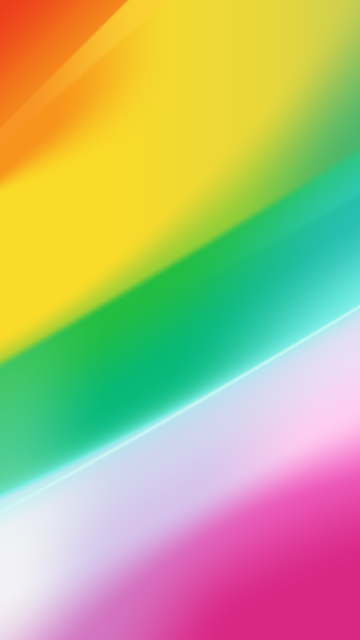
Reproduce this background procedurally as a Shadertoy shader.

```glsl
#define RED      vec3(0.93, 0.24, 0.11)
#define ORANGE   vec3(0.96, 0.55, 0.11)
#define YELLOW   vec3(0.98, 0.86, 0.16)
#define LEAF     vec3(0.14, 0.74, 0.25)
#define EMERALD  vec3(0.02, 0.72, 0.47)
#define TEAL     vec3(0.16, 0.75, 0.70)
#define CYAN     vec3(0.46, 0.94, 0.91)
#define LILAC    vec3(0.84, 0.76, 0.92)
#define PINK     vec3(0.94, 0.38, 0.76)
#define MAGENTA  vec3(0.85, 0.15, 0.52)
#define EDGE     0.003

// Depth of a gently bent diagonal at horizontal position x
float diagonal(float x, float start, float slope, float bend) {
    return start + x * (slope + bend * x);
}

// Red corner, pale streak and the yellow sheet
vec3 warmSheet(float x, float depth, float greenEdge) {
    float streakTop = diagonal(x, 0.202, -0.563, 0.0);
    float streakLow = diagonal(x, 0.228, -0.510, 0.04);

    vec3 yellow = mix(YELLOW, vec3(0.90, 0.84, 0.24), smoothstep(0.2, 0.9, x));
    yellow = mix(yellow, vec3(0.76, 0.80, 0.34), 0.8 * smoothstep(0.72, 1.05, x));

    // Green haze widens towards the right
    float haze = 0.045 + 0.23 * x * x;
    vec3 hazeColor = mix(vec3(0.50, 0.80, 0.22), vec3(0.22, 0.70, 0.44), smoothstep(0.6, 1.0, x));
    yellow = mix(yellow, hazeColor, 0.9 * smoothstep(-haze, 0.015, depth - greenEdge));

    // Orange shade below the streak
    float shadeEdge = diagonal(x, 0.288, -0.36, 0.0);
    float softness = 0.018 + 0.16 * x;
    float shade = 1.0 - smoothstep(-softness, softness, depth - shadeEdge);
    shade *= 1.0 - smoothstep(0.12, 0.5, x);
    vec3 color = mix(yellow, vec3(0.97, 0.58, 0.11), shade);

    vec3 streak = mix(vec3(0.97, 0.58, 0.14), vec3(0.98, 0.82, 0.20), smoothstep(0.05, 0.42, x));
    color = mix(streak, color, smoothstep(-EDGE, 0.008, depth - streakLow));

    float cornerFade = smoothstep(0.0, 1.15, x / 0.359 + depth / 0.202);
    vec3 corner = mix(RED, ORANGE, cornerFade);
    return mix(corner, color, smoothstep(-0.006, EDGE, depth - streakTop));
}

// Green ribbon with a cyan rim
vec3 greenRibbon(float x, float depth, float top, float bottom) {
    float across = clamp((depth - top) / (bottom - top), 0.0, 1.0);
    vec3 color = mix(LEAF, EMERALD, smoothstep(0.0, 0.75, across + 0.25 * x - 0.1));
    float leftLight = (1.0 - smoothstep(0.0, 0.32, x)) * (0.35 + 0.5 * across);
    color = mix(color, vec3(0.42, 0.84, 0.62), leftLight);
    float rightLight = smoothstep(0.45, 1.05, x);
    color = mix(color, TEAL, rightLight * smoothstep(-0.4, 0.45, across));
    color = mix(color, CYAN, rightLight * smoothstep(0.4, 1.0, across) * 0.85);

    // Faint fold near the upper edge
    float fold = diagonal(x, 0.60, -0.28, -0.02);
    float foldLight = 1.0 - smoothstep(-0.004, 0.012, depth - fold);
    color += 0.035 * foldLight * smoothstep(0.4, 1.0, x);

    float rim = exp(min(depth - bottom, 0.0) / (0.013 + 0.012 * x));
    return mix(color, CYAN, 0.9 * rim);
}

// Pale ribbon, cool at the top and lilac at the bottom
vec3 paleRibbon(float x, float depth, float top, float bottom) {
    float across = clamp((depth - top) / (bottom - top), 0.0, 1.0);
    vec3 color = mix(vec3(0.95, 0.95, 0.96), vec3(0.83, 0.83, 0.93), smoothstep(0.0, 0.38, x));
    color = mix(color, vec3(0.93, 0.87, 0.96), smoothstep(0.5, 1.0, x));
    vec3 lower = mix(LILAC, vec3(1.0, 0.80, 0.94), smoothstep(0.5, 0.9, x));
    color = mix(color, lower, smoothstep(0.25, 0.85, across) * smoothstep(0.05, 0.4, x));
    float glow = exp(-max(depth - top, 0.0) / 0.022);
    return mix(color, vec3(0.62, 0.91, 0.94), 0.85 * glow);
}

// Magenta sheet, pink along its rim
vec3 magentaSheet(float x, float below) {
    vec3 rim = mix(vec3(0.83, 0.46, 0.76), PINK, smoothstep(0.3, 0.9, x));
    float inner = smoothstep(0.0, 0.20, below) * smoothstep(0.2, 0.65, x);
    return mix(rim, MAGENTA, inner);
}

void mainImage(out vec4 fragColor, in vec2 fragCoord) {
    vec2 uv = fragCoord / iResolution.xy;
    float x = uv.x;
    float depth = 1.0 - uv.y;

    // Borders from top to bottom
    float greenTop = diagonal(x, 0.570, -0.320, -0.016);
    float greenLow = diagonal(x, 0.775, -0.250, -0.046);
    float lineDepth = diagonal(x, 0.801, -0.305, -0.017);
    float magentaTop = diagonal(x, 1.030, -0.480, 0.140);

    vec3 color = warmSheet(x, depth, greenTop);
    vec3 green = greenRibbon(x, depth, greenTop, greenLow);
    color = mix(color, green, smoothstep(-0.010, 0.010, depth - greenTop));

    vec3 pale = paleRibbon(x, depth, greenLow, magentaTop);
    color = mix(color, pale, smoothstep(-0.006, 0.010, depth - greenLow));

    // Bright line with a soft halo
    float away = abs(depth - lineDepth);
    float line = 1.0 - smoothstep(0.001, 0.005, away);
    float halo = exp(-away / 0.012);
    color = mix(color, vec3(0.70, 0.95, 0.95), 0.45 * halo);
    color = mix(color, vec3(0.84, 0.98, 0.96), 0.65 * line);

    // Edge is softest at the left and loosens again at the right
    float below = depth - magentaTop;
    float blur = 0.018 + 0.09 * pow(1.0 - x, 3.0) + 0.035 * x * x;
    color = mix(color, magentaSheet(x, below), smoothstep(-blur, blur * 1.3, below));

    fragColor = vec4(clamp(color, 0.0, 1.0), 1.0);
}
```
